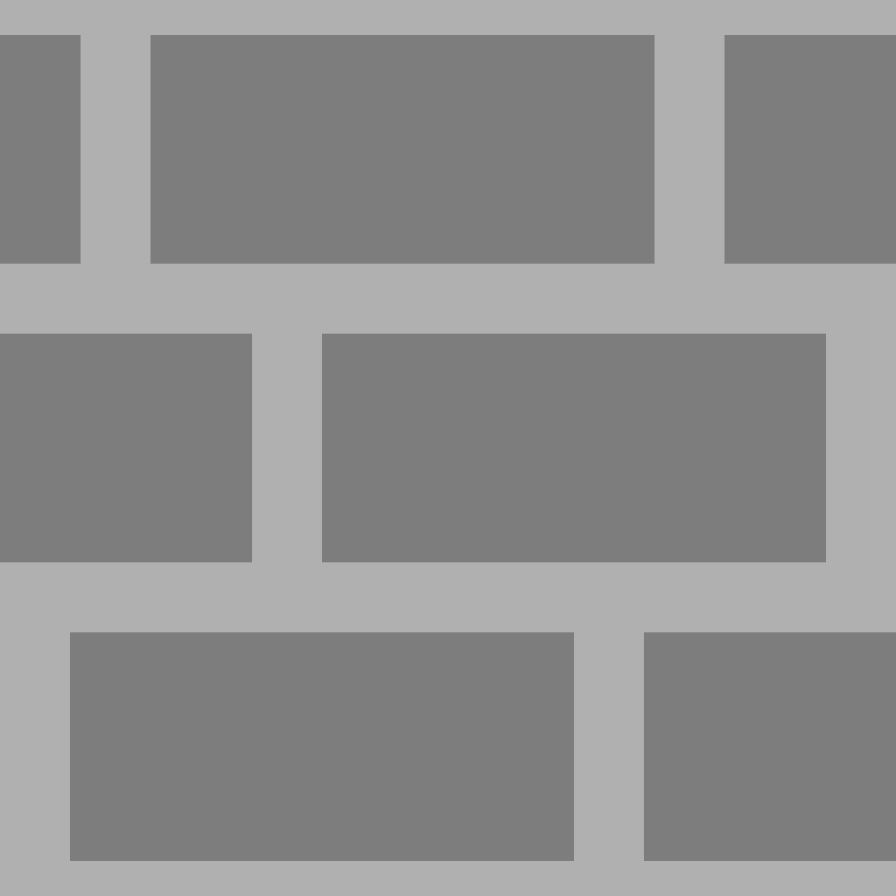
Write a WebGL 2 fragment shader that draws this pattern.

```glsl
#version 300 es
precision highp float;
// Flat grey brick wall: three courses of wide bricks with broad pale joints.
// Each course is a row of repeated boxes, slid sideways by its own shift;
// a box distance, softened over one pixel, chooses brick or mortar.

uniform vec2 u_resolution;
out vec4 outColor;

const vec3 BRICK_COLOR = vec3(0.492);
const vec3 MORTAR_COLOR = vec3(0.690);
const float COURSES = 3.0;                            // rows up the canvas
const vec2 BRICK_SIZE = vec2(0.5625, 0.2552);         // in canvas heights
const float JOINT_WIDTH = 0.0781;                     // gap between bricks in a row
const vec3 COURSE_SHIFT = vec3(0.0781, 0.3594, 0.168); // left brick edge, bottom course first

// Signed distance to an axis-aligned box centred on the origin.
float boxDistance(vec2 p, vec2 halfSize) {
    vec2 d = abs(p) - halfSize;
    return length(max(d, 0.0)) + min(max(d.x, d.y), 0.0);
}

// Signed distance to the nearest brick in the course containing p.
float brickDistance(vec2 p) {
    float course = floor(p.y * COURSES);
    float shift = COURSE_SHIFT[int(mod(course, 3.0))];
    float period = BRICK_SIZE.x + JOINT_WIDTH;

    // Fold into one cell, with the brick at its centre.
    float x = mod(p.x - shift + 0.5 * JOINT_WIDTH, period) - 0.5 * period;
    float y = p.y - (course + 0.5) / COURSES;
    return boxDistance(vec2(x, y), 0.5 * BRICK_SIZE);
}

void main() {
    vec2 p = gl_FragCoord.xy / u_resolution.y;
    float pixel = 1.0 / u_resolution.y;

    // Linear coverage across one pixel smooths the brick edges.
    float brick = clamp(0.5 - brickDistance(p) / pixel, 0.0, 1.0);
    outColor = vec4(mix(MORTAR_COLOR, BRICK_COLOR, brick), 1.0);
}
```
